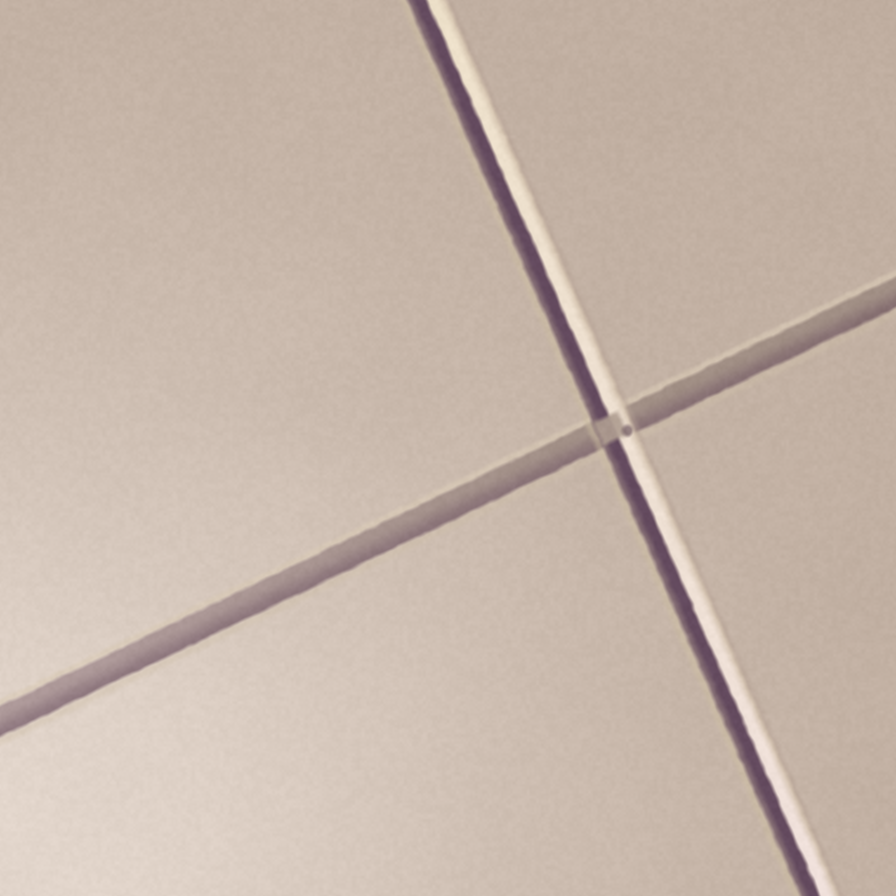
This texture is drawn by a WebGL 1 fragment shader. Its source:

```glsl
precision highp float;
// Beige tiles split by two slanted grooves that cross once, right of centre.
// Each groove is a cross-section profile over signed distance to its axis;
// a radial glow from the lower left and soft value noise shade the surface.

uniform vec2 u_resolution;

float hash(vec2 p) {
    vec3 q = fract(vec3(p.xyx) * 0.1031);
    q += dot(q, q.yzx + 33.33);
    return fract((q.x + q.y) * q.z);
}

float valueNoise(vec2 p) {
    vec2 cell = floor(p);
    vec2 f = fract(p);
    f = f * f * (3.0 - 2.0 * f);
    return mix(mix(hash(cell), hash(cell + vec2(1.0, 0.0)), f.x),
               mix(hash(cell + vec2(0.0, 1.0)), hash(cell + 1.0), f.x), f.y);
}

// Soft strip covering distances from lo to hi
float strip(float d, float lo, float hi, float blur) {
    return smoothstep(lo - blur, lo + blur, d) * (1.0 - smoothstep(hi - blur, hi + blur, d));
}

// Tile surface, brightest near the lower left corner
vec3 tileSurface(vec2 uv) {
    float r = distance(uv, vec2(0.0, 0.03));
    vec3 color = mix(vec3(0.752, 0.682, 0.627), vec3(0.885, 0.835, 0.795), exp(-2.7 * r * r));
    return color + 0.012 * (valueNoise(uv * 9.0) - 0.5);
}

// Shallow groove: muted band with a dark lower side and a thin lit upper lip
vec3 addShallowGroove(vec3 color, float d, float x) {
    vec3 upper = mix(vec3(0.68, 0.60, 0.60), vec3(0.63, 0.56, 0.52), smoothstep(0.0, 0.8, x));
    vec3 lower = mix(vec3(0.56, 0.47, 0.50), vec3(0.52, 0.43, 0.44), x);
    vec3 band = mix(lower, upper, smoothstep(-0.017, 0.008, d));
    color = mix(color, vec3(0.85, 0.79, 0.71), 0.65 * strip(d, 0.014, 0.021, 0.003));
    color = mix(color, vec3(0.81, 0.75, 0.66), 0.4 * strip(d, -0.026, -0.018, 0.004));
    return mix(color, band, strip(d, -0.017, 0.014, 0.0028));
}

// Steep groove: dark plum wall on the left, bright cream wall on the right
vec3 addSteepGroove(vec3 color, float d, float y) {
    vec3 wall = mix(vec3(0.53, 0.44, 0.46), vec3(0.39, 0.29, 0.37), smoothstep(-0.019, -0.008, d));
    vec3 lit = mix(vec3(0.94, 0.88, 0.86), vec3(0.93, 0.88, 0.79), y);
    lit = mix(lit, vec3(0.82, 0.75, 0.67), smoothstep(0.010, 0.023, d));
    color = mix(color, vec3(0.80, 0.74, 0.63), 0.5 * strip(d, -0.027, -0.019, 0.004));
    color = mix(color, vec3(0.70, 0.62, 0.57), 0.45 * strip(d, 0.020, 0.026, 0.004));
    color = mix(color, lit, strip(d, 0.000, 0.021, 0.0035));
    return mix(color, wall, strip(d, -0.019, 0.001, 0.0032));
}

void main() {
    vec2 uv = gl_FragCoord.xy / u_resolution;

    // Signed distances: positive right of the steep axis, above the shallow one
    vec2 fromCross = uv - vec2(0.684, 0.524);
    float wobble = 0.0018 * (valueNoise(uv * 110.0) - 0.5);
    float steep = dot(fromCross, vec2(0.916, 0.402)) + wobble;
    float shallow = dot(fromCross, vec2(-0.432, 0.902)) - wobble;

    vec3 color = tileSurface(uv);
    color = addShallowGroove(color, shallow, uv.x);
    color = addSteepGroove(color, steep, uv.y);

    // Worn, flattened patch where the grooves meet, with a small shadow notch
    float patchMask = strip(steep, -0.018, 0.012, 0.004) * strip(shallow, -0.015, 0.013, 0.004);
    color = mix(color, vec3(0.69, 0.62, 0.57), 0.9 * patchMask);
    float notch = length(vec2(steep - 0.013, shallow + 0.011));
    color = mix(color, vec3(0.45, 0.36, 0.39), 0.7 * (1.0 - smoothstep(0.003, 0.009, notch)));

    // Soft grain at two sizes
    float grain = 0.6 * valueNoise(uv * 190.0) + 0.4 * valueNoise(uv * 380.0 + 17.0) - 0.5;
    color += 0.034 * grain * vec3(1.0, 1.0, 1.1);

    gl_FragColor = vec4(color, 1.0);
}
```
